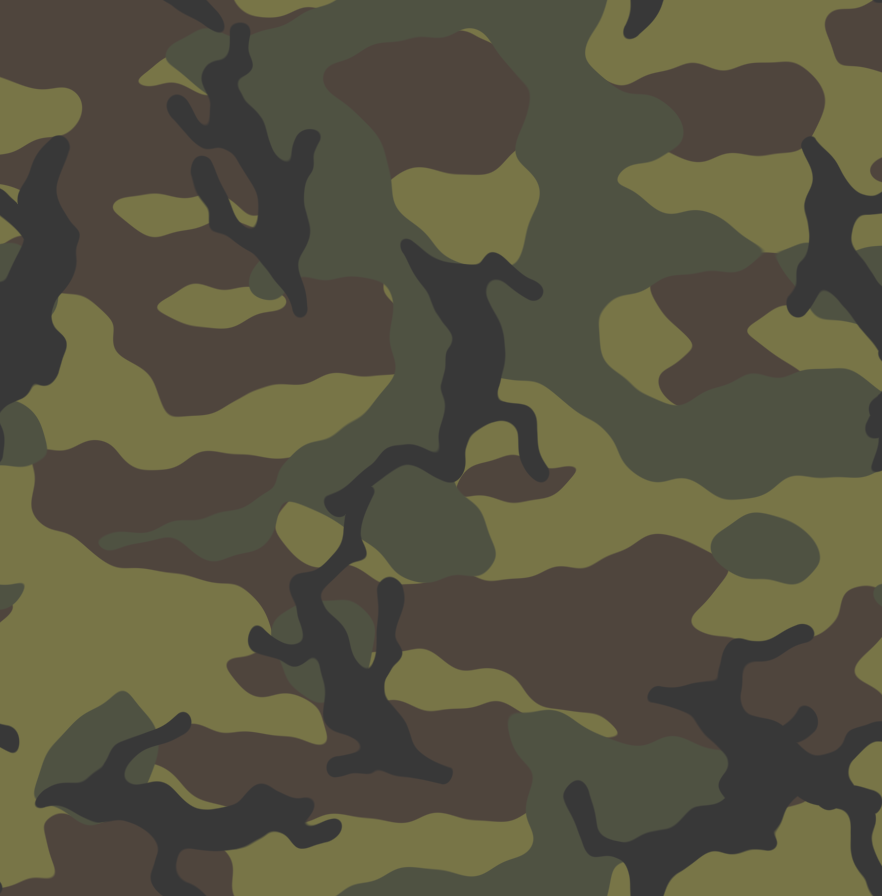
A WebGL 1 fragment shader for this pattern:

```glsl
precision highp float;

uniform vec2 u_resolution;

#define OLIVE_BAND vec2(3.5, 8.3)
#define GREEN_BAND vec2(4.1, 6.0)
#define OLIVE_LEVEL -0.13
#define GREEN_LEVEL 0.59
#define BRANCH_GRID vec2(4.0, 2.0)
#define TRUNK_LENGTH 0.28
#define TWIG_LENGTH 0.105
#define WOBBLE 0.005
#define SEED 4.0

const float TAU = 6.28318;
const vec3 BROWN = vec3(0.31, 0.27, 0.24);
const vec3 OLIVE = vec3(0.47, 0.46, 0.28);
const vec3 GREEN = vec3(0.31, 0.32, 0.26);
const vec3 BLACK = vec3(0.22, 0.22, 0.22);

float hash(vec2 p) {
    p = fract(p * vec2(0.1031, 0.1137) + 0.017 * SEED);
    p += dot(p, p.yx + 33.33);
    return fract((p.x + p.y) * p.x * 7.31);
}

vec2 direction(float angle) {
    return vec2(cos(angle), sin(angle));
}

// Random-phase sum of tiling waves with unit variance: value, then gradient
vec3 waveField(vec2 p, vec2 band, float seed) {
    vec3 field = vec3(0.0);
    float power = 0.0;
    for (int j = 0; j <= 12; j++) {
        for (int i = -6; i <= 6; i++) {
            if (j == 0 && i <= 0) continue;
            vec2 k = vec2(float(i), float(j));
            vec2 scaled = k / band;
            float amplitude = exp(-dot(scaled, scaled));
            float phase = TAU * (dot(k, p) + hash(k * 3.7 + seed));
            field += amplitude * vec3(cos(phase), -TAU * k * sin(phase));
            power += 0.5 * amplitude * amplitude;
        }
    }
    return field / sqrt(power);
}

// Approximate distance to a contour, negative inside
float contour(vec3 field, float level) {
    return (level - field.x) / max(length(field.yz), 4.0);
}

float smoothMin(float a, float b, float k) {
    float h = max(k - abs(a - b), 0.0) / k;
    return min(a, b) - 0.25 * h * h * k;
}

float limb(vec2 p, vec2 a, vec2 b, float radiusA, float radiusB) {
    vec2 axis = b - a;
    float t = clamp(dot(p - a, axis) / dot(axis, axis), 0.0, 1.0);
    return length(p - a - axis * t) - mix(radiusA, radiusB, t);
}

float trunkRadius(float t) {
    return 0.010 + 0.017 * sin(0.5 * TAU * t);
}

// Crooked trunk that bulges in the middle, with a curved twig at each joint
float branch(vec2 p, vec2 key) {
    float heading = TAU * hash(key * 5.3 + 1.7);
    vec2 a = -0.5 * TRUNK_LENGTH * direction(heading);
    float d = 1.0;
    float side = 1.0;
    for (int i = 0; i < 4; i++) {
        float t = 0.25 * float(i);
        vec2 seed = key * 11.9 + float(i) * 4.1;
        heading += 1.5 * (hash(seed + 2.3) - 0.5);
        vec2 b = a + 0.25 * TRUNK_LENGTH * direction(heading);
        d = smoothMin(d, limb(p, a, b, trunkRadius(t), trunkRadius(t + 0.25)), 0.014);

        float turn = heading + side * (1.0 + 0.6 * hash(seed + 6.1));
        float reach = TWIG_LENGTH * (0.6 + 0.8 * hash(seed + 8.9));
        vec2 elbow = b + 0.5 * reach * direction(turn);
        vec2 tip = elbow + 0.5 * reach * direction(turn - 0.8 * side);
        d = smoothMin(d, limb(p, b, elbow, 0.014, 0.010), 0.014);
        d = smoothMin(d, limb(p, elbow, tip, 0.010, 0.013), 0.014);
        side = -side;
        a = b;
    }
    return d;
}

// One branch per jittered cell
float branches(vec2 p) {
    vec2 cell = floor(p * BRANCH_GRID);
    float d = 1.0;
    for (int j = -1; j <= 1; j++) {
        for (int i = -1; i <= 1; i++) {
            vec2 id = cell + vec2(float(i), float(j));
            vec2 key = mod(id, BRANCH_GRID);
            vec2 jitter = vec2(hash(key * 9.1 + 3.0), hash(key * 7.7 + 12.0)) - 0.5;
            vec2 centre = (id + 0.5 + vec2(0.4, 0.7) * jitter) / BRANCH_GRID;
            d = min(d, branch(p - centre, key));
        }
    }
    return d;
}

void main() {
    vec2 p = gl_FragCoord.xy / u_resolution.y;
    float edge = 1.0 / u_resolution.y;

    // Gentle wobble makes the outlines lumpy
    vec2 q = p + WOBBLE * sin(TAU * vec2(dot(p, vec2(3.0, 8.0)), dot(p, vec2(9.0, -4.0))) + SEED);
    q += 0.4 * WOBBLE * sin(TAU * vec2(dot(p, vec2(-7.0, 15.0)), dot(p, vec2(17.0, 6.0))));

    float olive = contour(waveField(q, OLIVE_BAND, 17.0), OLIVE_LEVEL);
    float green = contour(waveField(q, GREEN_BAND, 71.0), GREEN_LEVEL);

    // Brown ground, then olive, green and black on top
    vec3 color = mix(BROWN, OLIVE, 1.0 - smoothstep(-edge, edge, olive));
    color = mix(color, GREEN, 1.0 - smoothstep(-edge, edge, green));
    color = mix(color, BLACK, 1.0 - smoothstep(-edge, edge, branches(q)));
    gl_FragColor = vec4(color, 1.0);
}
```
